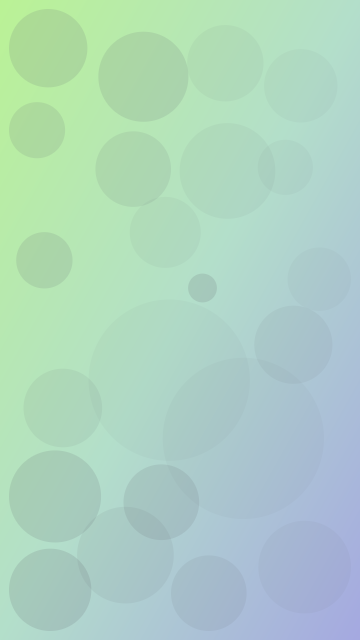
This background is drawn by a Shadertoy shader. Its source:

```glsl
// Soft translucent discs over a diagonal green-to-violet gradient.
// Small discs sit on a jittered grid; two large pale discs overlap
// in the lower middle, where the grid is left open.
#define GRID        vec2(4.0, 6.0)
#define JITTER      0.72
#define DISC_RADIUS 0.105
#define RADIUS_VARY 0.034
#define TINY_RADIUS 0.040
#define TINY_CELL   14.0
#define BIG_RADIUS  0.224
#define BIG_OPACITY 0.050
#define OPACITY     vec2(0.035, 0.20)
#define MARGIN      0.025
#define SEED        3.7

const vec3 LIME   = vec3(0.73, 0.95, 0.585);
const vec3 MINT   = vec3(0.703, 0.873, 0.793);
const vec3 VIOLET = vec3(0.645, 0.66, 0.88);
const vec3 SHADE  = vec3(0.40, 0.42, 0.45);

vec3 hash3(vec2 cell) {
    vec3 q = fract(vec3(cell.xyx + SEED) * vec3(0.1031, 0.1030, 0.0973));
    q += dot(q, q.yxz + 33.33);
    return fract((q.xxy + q.yzz) * q.zyx);
}

// Three-stop gradient from the upper left to the lower right corner
vec3 gradient(vec2 uv) {
    float t = 0.5 * (uv.x + 1.0 - uv.y);
    return t < 0.5 ? mix(LIME, MINT, 2.0 * t) : mix(MINT, VIOLET, 2.0 * t - 1.0);
}

// Antialiased coverage of a disc
float disc(vec2 p, vec2 center, float radius, float pixel) {
    return clamp(0.5 - (length(p - center) - radius) / pixel, 0.0, 1.0);
}

vec2 bigCenter(float k, vec2 size) {
    return mix(vec2(0.47, 0.406), vec2(0.676, 0.315), k) * size;
}

void mainImage(out vec4 fragColor, in vec2 fragCoord) {
    // Lengths are in canvas widths
    vec2 size = vec2(1.0, iResolution.y / iResolution.x);
    vec2 p = fragCoord / iResolution.x;
    float pixel = 1.0 / iResolution.x;
    vec3 color = gradient(p / size);

    // Large pale discs
    for (float k = 0.0; k < 2.0; k++) {
        float cover = disc(p, bigCenter(k, size), BIG_RADIUS, pixel);
        color = mix(color, SHADE, BIG_OPACITY * cover);
    }

    // Scattered discs, kept inside the canvas
    for (float j = 0.0; j < GRID.y; j++) {
        for (float i = 0.0; i < GRID.x; i++) {
            vec2 cell = vec2(i, j);
            vec2 home = (cell + 0.5) / GRID * size;
            float gap = min(distance(home, bigCenter(0.0, size)),
                            distance(home, bigCenter(1.0, size)));
            bool tiny = j * GRID.x + i == TINY_CELL;
            if (gap < BIG_RADIUS + 0.02 && !tiny) continue;

            vec3 rnd = hash3(cell);
            vec3 look = hash3(cell + 17.0);
            float spread = 2.0 * look.x - 1.0;
            float radius = tiny ? TINY_RADIUS
                                : DISC_RADIUS + RADIUS_VARY * spread * abs(spread);
            vec2 offset = tiny ? vec2(-0.25, -0.2) : JITTER * (rnd.xy - 0.5);
            vec2 center = home + offset / GRID * size;
            center = clamp(center, vec2(radius + MARGIN), size - radius - MARGIN);

            // Discs are mostly faint and stronger on the left
            float strength = clamp(0.55 * look.y + 0.85 * (0.6 - center.x), 0.0, 1.0);
            float opacity = mix(OPACITY.x, OPACITY.y, tiny ? 0.9 : strength);
            color = mix(color, SHADE, opacity * disc(p, center, radius, pixel));
        }
    }
    fragColor = vec4(color, 1.0);
}
```
